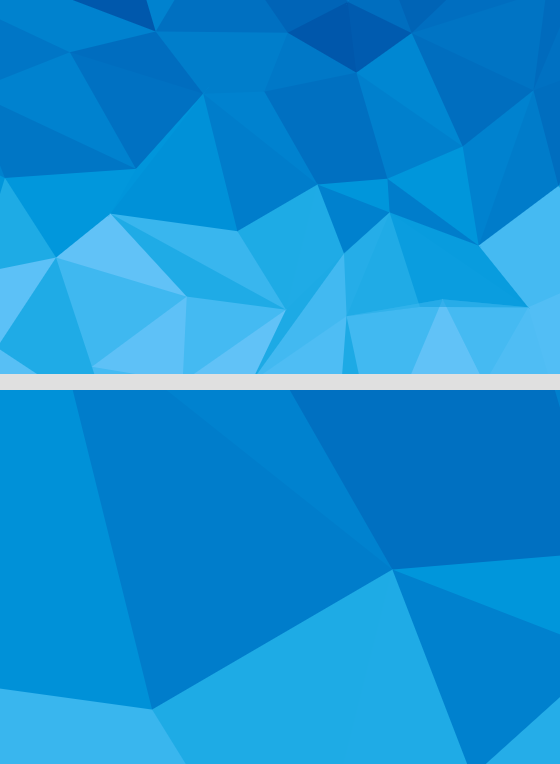
Top, the full canvas; bottom, a detail of the centre.
Give the GLSL for this background, as a Shadertoy shader.

```glsl
// Low-poly backdrop of flat blue facets, deep at the top and pale at the bottom.
// A tilted, jittered grid is split into triangles; each one takes a tone from its
// place on the canvas plus some chance, and is blended in by its edge distance.

const float DENSITY = 4.3;   // grid cells per canvas height
const float JITTER = 0.76;   // vertex scatter, in cells
const float TILT = 0.32;     // grid angle in radians

float hash(vec2 p) {
    return fract(sin(dot(p, vec2(127.1, 311.7))) * 43758.55);
}

mat2 rotation(float angle) {
    float c = cos(angle), s = sin(angle);
    return mat2(c, s, -s, c);
}

// Scattered grid vertex, in canvas heights
vec2 gridVertex(vec2 cell) {
    vec2 scatter = vec2(hash(cell + 3.7), hash(cell + 41.3)) - 0.5;
    return rotation(TILT) * (cell + JITTER * scatter) / DENSITY;
}

// Signed distance to the line a-b, positive on its left
float edgeDistance(vec2 p, vec2 a, vec2 b) {
    vec2 e = b - a, q = p - a;
    return (e.x * q.y - e.y * q.x) / max(length(e), 1e-5);
}

// Smooth coverage of a counter-clockwise triangle
float coverage(vec2 p, vec2 a, vec2 b, vec2 c, float pixel) {
    float d = min(edgeDistance(p, a, b), min(edgeDistance(p, b, c), edgeDistance(p, c, a)));
    return clamp(0.5 + d / pixel, 0.0, 1.0);
}

bool splits(vec2 a, vec2 b, vec2 c, vec2 d) {
    return edgeDistance(b, a, c) < 0.0 && edgeDistance(d, a, c) > 0.0;
}

// Blue ramp from deep (0) to pale (1)
vec3 blueRamp(float tone) {
    vec3 col = vec3(0.00, 0.34, 0.67);
    col = mix(col, vec3(0.00, 0.43, 0.75), smoothstep(0.00, 0.12, tone));
    col = mix(col, vec3(0.00, 0.51, 0.81), smoothstep(0.12, 0.33, tone));
    col = mix(col, vec3(0.00, 0.59, 0.86), smoothstep(0.38, 0.55, tone));
    col = mix(col, vec3(0.12, 0.67, 0.90), smoothstep(0.57, 0.71, tone));
    col = mix(col, vec3(0.27, 0.73, 0.95), smoothstep(0.73, 0.87, tone));
    return mix(col, vec3(0.38, 0.76, 0.97), smoothstep(0.90, 1.05, tone));
}

// Broad light: pale below, deep above, with a dark patch right of centre
float baseTone(vec2 p, float aspect) {
    float tone = mix(0.92, 0.20, smoothstep(0.08, 0.95, p.y));
    vec2 patchOffset = (p - vec2(0.65 * aspect, 0.47)) / vec2(0.30, 0.24);
    return tone - 0.30 * exp(-dot(patchOffset, patchOffset));
}

void mainImage(out vec4 fragColor, in vec2 fragCoord) {
    float pixel = 1.0 / iResolution.y;
    float aspect = iResolution.x * pixel;
    vec2 p = fragCoord * pixel;
    vec2 home = floor(p * rotation(TILT) * DENSITY);

    vec3 sum = vec3(0.0);
    float weight = 0.0;
    for (int j = -1; j <= 1; j++) {
        for (int i = -1; i <= 1; i++) {
            vec2 cell = home + vec2(i, j);
            vec2 a = gridVertex(cell);
            vec2 b = gridVertex(cell + vec2(1, 0));
            vec2 c = gridVertex(cell + vec2(1, 1));
            vec2 d = gridVertex(cell + vec2(0, 1));

            // Turn the corners so that a-c is a valid diagonal
            bool preferOther = hash(cell + 17.9) < 0.5;
            if (!splits(a, b, c, d) || (preferOther && splits(b, c, d, a))) {
                vec2 first = a;
                a = b; b = c; c = d; d = first;
            }

            // Shared cell tone, with a crease between most triangle pairs
            float tone = baseTone(0.25 * (a + b + c + d), aspect);
            tone += 0.30 * (hash(cell + 71.3) - 0.5);
            float crease = 0.32 * (hash(cell + 29.1) - 0.5);
            crease *= step(0.2, hash(cell + 57.7));

            float lower = coverage(p, a, b, c, pixel);
            float upper = coverage(p, a, c, d, pixel);
            sum += lower * blueRamp(tone + crease) + upper * blueRamp(tone - crease);
            weight += lower + upper;
        }
    }
    fragColor = vec4(sum / max(weight, 1e-4), 1.0);
}
```
